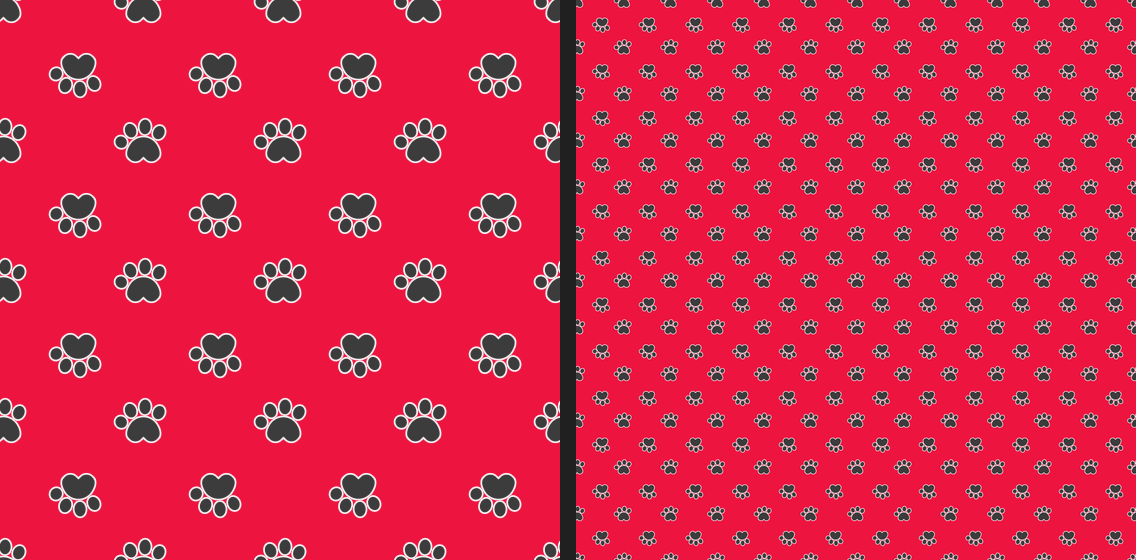
Left: one tile. Right: repeated 3 by 3.
A Shadertoy shader for this pattern:

```glsl
// Seamless paw print pattern: outlined dark paws on a flat red ground.
// Each tile holds one upright paw and one flipped upside down, drawn from
// distance functions: a two-lobed pad with four toes fanned around it.

const float REPEATS    = 4.0;                  // tiles across and down
const float TILE       = 288.0;                // tile side in paw units
const vec2  FLIP_SHIFT = vec2(154.3, 131.5);   // offset of the flipped paw
const float OUTLINE    = 3.6;                  // outline width in paw units

const vec3 GROUND_COLOR  = vec3(0.93, 0.08, 0.25);
const vec3 OUTLINE_COLOR = vec3(0.97, 0.94, 0.95);
const vec3 PAW_COLOR     = vec3(0.235);

const vec2  PAD_CENTER  = vec2(7.0, -22.0);
const float DOME_RADIUS = 32.0;
const float DOME_Y      = -4.5;                // relative to the pad centre
const float NOTCH_Y     = -12.0;
const vec2  LOBE_CENTER = vec2(16.5, -6.2);
const float LOBE_RADIUS = 15.8;

const int   TOES       = 4;
const float TOE_ORBIT  = 49.0;
const float TOE_START  = radians(69.0);        // leftmost toe, from vertical
const float TOE_STEP   = radians(36.5);
const float TOE_LEAN   = 0.6;                  // share of the fan angle
const float TOE_WIDTH  = 11.4;
const float TOE_LENGTH = 10.5;
const float TOE_GROWTH = 4.5;                  // extra length near the top

float smoothMin(float a, float b, float k) {
    float h = max(k - abs(a - b), 0.0) / k;
    return min(a, b) - 0.25 * h * h * k;
}

float smoothMax(float a, float b, float k) {
    return -smoothMin(-a, -b, k);
}

mat2 rotation(float angle) {
    float c = cos(angle), s = sin(angle);
    return mat2(c, -s, s, c);
}

// Approximate signed distance to an ellipse at the origin
float ellipse(vec2 p, vec2 radii) {
    float k = length(p / radii);
    float slope = length(p / (radii * radii));
    return k * (k - 1.0) / max(slope, 1e-4);
}

// Dome cut flat below, blended with two mirrored lobes
float pad(vec2 p) {
    float dome = length(p - vec2(0.0, DOME_Y)) - DOME_RADIUS;
    dome = smoothMax(dome, NOTCH_Y - p.y, 6.0);
    float lobes = length(vec2(abs(p.x), p.y) - LOBE_CENTER) - LOBE_RADIUS;
    return smoothMin(dome, lobes, 5.0);
}

float paw(vec2 p) {
    p -= PAD_CENTER;
    float d = pad(p);
    for (int i = 0; i < TOES; i++) {
        float angle = TOE_START - TOE_STEP * float(i);
        vec2 center = TOE_ORBIT * vec2(-sin(angle), cos(angle));
        vec2 radii = vec2(TOE_WIDTH, TOE_LENGTH + TOE_GROWTH * cos(angle));
        d = min(d, ellipse(rotation(angle * TOE_LEAN) * (p - center), radii));
    }
    return d;
}

// Wrap to the nearest tile origin
vec2 wrapTile(vec2 p) {
    return p - TILE * floor(p / TILE + 0.5);
}

void mainImage(out vec4 fragColor, in vec2 fragCoord) {
    vec2 p = fragCoord / iResolution.xy * REPEATS * TILE;
    float pixel = REPEATS * TILE / min(iResolution.x, iResolution.y);

    // Upright and vertically mirrored paws
    float upright = paw(wrapTile(p));
    float flipped = paw(wrapTile(p - FLIP_SHIFT) * vec2(1.0, -1.0));
    float d = min(upright, flipped);

    // Outline first, then the dark fill
    float outlineMask = clamp(0.5 - (d - OUTLINE) / pixel, 0.0, 1.0);
    float fillMask = clamp(0.5 - d / pixel, 0.0, 1.0);
    vec3 color = mix(GROUND_COLOR, OUTLINE_COLOR, outlineMask);
    color = mix(color, PAW_COLOR, fillMask);
    fragColor = vec4(color, 1.0);
}
```
